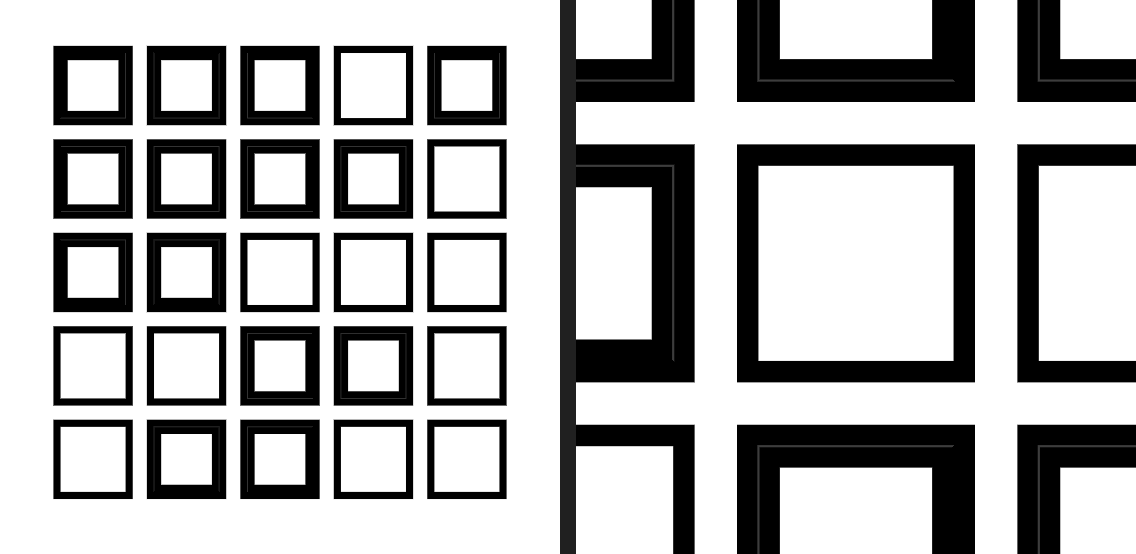
Left: the whole. Right: its middle third, enlarged.
Give the GLSL for this pattern, as a Shadertoy shader.

```glsl
#define GRID_REACH 2.0
#define GRID_CENTER vec2(0.0, 0.0082)
#define PITCH 0.1687
#define HALF_SIZE 0.0716
#define BAND 0.0129
#define SEAM_WIDTH 0.0013
#define SEAM_GRAY 0.24
#define PAPER vec3(1.0)
#define INK vec3(0.0)

// Columns holding a second inner band, one bit per column, top row first
const int DOUBLE_ROWS[5] = int[5](23, 15, 3, 12, 6);

float squareDistance(vec2 p, float halfSize) {
    vec2 a = abs(p);
    return max(a.x, a.y) - halfSize;
}

float coverage(float dist, float pixel) {
    return clamp(0.5 - dist / pixel, 0.0, 1.0);
}

// Seams close up on some sides, depending on the row and column
float seamVisible(vec2 p, int column, int row) {
    bool closed;
    if (abs(p.x) > abs(p.y)) {
        closed = p.x < 0.0 ? column == 0 : column == 2;
    } else {
        closed = p.y > 0.0 ? row == 0 : (row == 2 || row == 4);
    }
    return closed ? 0.0 : 1.0;
}

void mainImage(out vec4 fragColor, in vec2 fragCoord) {
    float pixel = 1.0 / iResolution.y;
    vec2 p = (fragCoord - 0.5 * iResolution.xy) * pixel - GRID_CENTER;

    // Nearest cell, limited to the five by five grid
    vec2 cell = clamp(floor(p / PITCH + 0.5), -GRID_REACH, GRID_REACH);
    vec2 local = p - cell * PITCH;
    int column = int(cell.x + GRID_REACH);
    int row = int(GRID_REACH - cell.y);
    bool isDouble = ((DOUBLE_ROWS[row] >> column) & 1) == 1;

    // Solid square with a single or double band around its opening
    float outer = squareDistance(local, HALF_SIZE);
    float thickness = isDouble ? 2.0 * BAND : BAND;
    float frame = coverage(outer, pixel) - coverage(outer + thickness, pixel);
    vec3 color = mix(PAPER, INK, frame);

    // Hairline between the two bands
    if (isDouble) {
        float offset = abs(outer + BAND);
        float seam = coverage(offset - 0.5 * SEAM_WIDTH, pixel);
        color += SEAM_GRAY * seam * seamVisible(local, column, row);
    }

    fragColor = vec4(color, 1.0);
}
```
